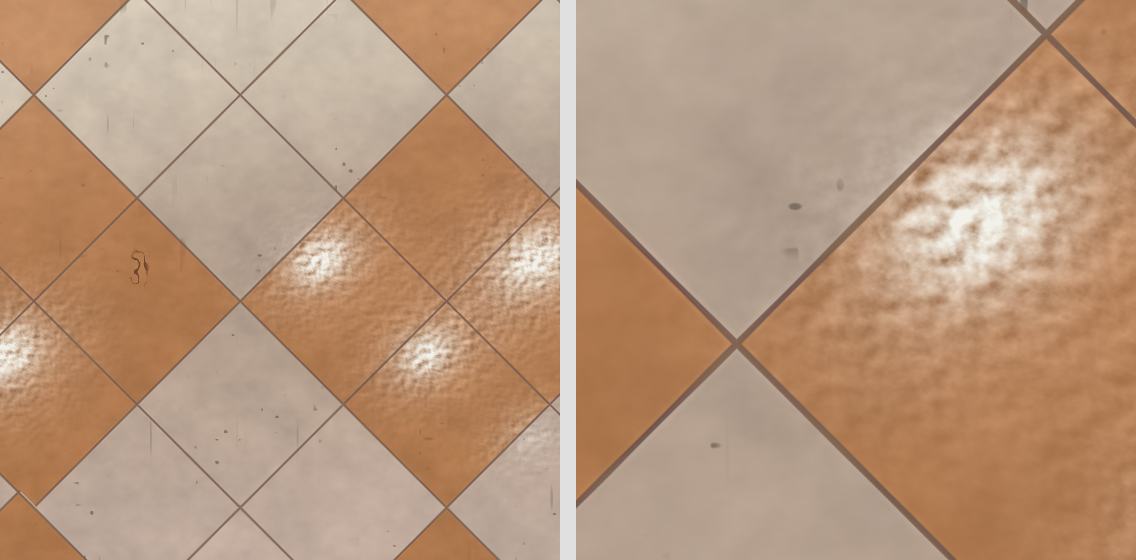
Left, the full canvas; right, a detail of the centre.
Reproduce this texture procedurally as a Shadertoy shader.

```glsl
// Glossy floor of square tiles laid on the diagonal: 2x2 blocks of cream
// alternate with 2x2 blocks of terracotta. Value noise gives the mottling,
// wear and rippled glaze; a loop adds the soft reflections of the lamps.

float hash(vec2 p) {
    vec3 q = fract(vec3(p.xyx) * 0.1031);
    q += dot(q, q.yzx + 33.33);
    return fract((q.x + q.y) * q.z);
}

float noise(vec2 p) {
    vec2 i = floor(p), f = fract(p);
    f = f * f * (3.0 - 2.0 * f);
    return mix(mix(hash(i), hash(i + vec2(1, 0)), f.x),
               mix(hash(i + vec2(0, 1)), hash(i + vec2(1, 1)), f.x), f.y);
}

float fbm(vec2 p) {
    float sum = 0.0, amp = 0.5;
    for (int i = 0; i < 4; i++) {
        sum += amp * noise(p);
        p = mat2(1.6, 1.2, -1.2, 1.6) * p + 7.3;
        amp *= 0.5;
    }
    return sum;
}

// Gaussian spot, stretched towards the upper right
float spot(vec2 d, float radius) {
    vec2 r = vec2(d.x + 0.6 * d.y, d.y - 0.6 * d.x) / 1.166;
    return exp(-dot(r * r, vec2(0.7, 1.3)) / (radius * radius));
}

void mainImage(out vec4 fragColor, in vec2 fragCoord) {
    vec2 uv = fragCoord / iResolution.y;

    // Diagonal grid: one unit is one tile side
    vec2 p = (uv - vec2(0.429, 0.462)) / 0.3685;
    vec2 grid = vec2(p.x + p.y, p.y - p.x);
    if (grid.x < -1.985) grid.y -= 0.15;    // one row laid out of line
    float pixel = 1.0 / (0.2605 * iResolution.y);
    vec2 tile = floor(grid);
    vec2 block = floor(tile / 2.0);
    float terracotta = mod(block.x + block.y, 2.0);
    float tileRandom = hash(tile + 41.0);

    // Tile colours, lighter towards the top and the lower edge
    float topLight = smoothstep(0.5, 1.05, uv.y + 0.15 * (0.5 - uv.x));
    float lowLight = smoothstep(0.4, 0.0, uv.y);
    vec3 cream = mix(vec3(0.70, 0.62, 0.555), vec3(0.82, 0.77, 0.70), topLight);
    cream = mix(cream, vec3(0.76, 0.68, 0.63), 0.75 * lowLight);
    vec3 clay = mix(vec3(0.68, 0.465, 0.30), vec3(0.75, 0.55, 0.395), topLight);
    vec3 color = mix(cream, clay, terracotta);

    // Mottling, stains and fine grain
    vec2 surface = uv + 5.0 * tileRandom;
    color *= 0.985 + 0.03 * tileRandom;
    color *= 1.0 + 0.14 * (fbm(surface * 14.0) - 0.47);
    color += 0.05 * (fbm(surface * vec2(45.0, 60.0)) - 0.47);

    // Specks and faint upright scratches, mostly on the cream tiles
    float speck = smoothstep(0.91, 0.97, noise(surface * 75.0))
                * smoothstep(0.55, 0.8, noise(uv * 13.0 + 3.0));
    float scratch = smoothstep(0.86, 0.97, noise(uv * vec2(130.0, 9.0)))
                  * smoothstep(0.6, 0.85, noise(uv * 9.0 + 20.0));
    color *= 1.0 - (0.3 * speck + 0.14 * scratch) * (1.0 - 0.6 * terracotta);

    // Dark scuff on one terracotta tile
    vec2 s = (uv - vec2(0.248, 0.520)) / vec2(0.021, 0.042);
    float stroke = abs(noise(uv * vec2(95.0, 70.0) + 2.0) - 0.5);
    float scuff = (1.0 - smoothstep(0.04, 0.10, stroke))
                * (1.0 - smoothstep(0.55, 1.0, length(s)));
    color = mix(color, vec3(0.33, 0.20, 0.14), 0.75 * scuff);

    // Lamp reflections: xy is the centre, z the radius
    vec3 lamps[5] = vec3[5](vec3(0.573, 0.536, 0.045), vec3(0.955, 0.535, 0.058),
        vec3(0.762, 0.368, 0.041), vec3(0.010, 0.365, 0.052), vec3(0.952, 0.217, 0.032));
    float core = 0.0, halo = 0.0;
    for (int i = 0; i < 5; i++) {
        vec2 d = uv - lamps[i].xy;
        core += spot(d, lamps[i].z) * smoothstep(0.025, 0.045, lamps[i].z);
        halo += spot(d, 2.4 * lamps[i].z);
    }

    // Rippled glaze shows where the light grazes it
    vec2 r = uv * vec2(95.0, 115.0);
    float ripple = fbm(r) - fbm(r + vec2(0.5, -0.6));
    float sheen = min(halo, 1.0) * mix(0.35, 1.0, terracotta);
    color = mix(color, vec3(0.82, 0.72, 0.65), 0.40 * sheen);
    color += 0.32 * sheen * ripple;
    float glare = clamp(core * (0.85 + 1.5 * ripple), 0.0, 1.0);
    color = mix(color, vec3(0.95, 0.95, 0.92), glare);

    // Thin grout with a pale bevel beside it
    vec2 toEdge = 0.5 - abs(fract(grid) - 0.5);
    float edge = min(toEdge.x, toEdge.y);
    float wear = noise(uv * 22.0);
    float halfWidth = 0.0055 + 0.003 * wear;
    float bevel = smoothstep(0.022, 0.010, edge);
    color += 0.035 * bevel * noise(uv * 12.0 + 9.0);
    float grout = 1.0 - smoothstep(halfWidth - pixel, halfWidth + pixel, edge);
    vec3 groutColor = mix(vec3(0.40, 0.29, 0.28), vec3(0.50, 0.40, 0.31), wear);
    color = mix(color, groutColor, 0.88 * grout);

    fragColor = vec4(clamp(color, 0.0, 1.0), 1.0);
}
```
